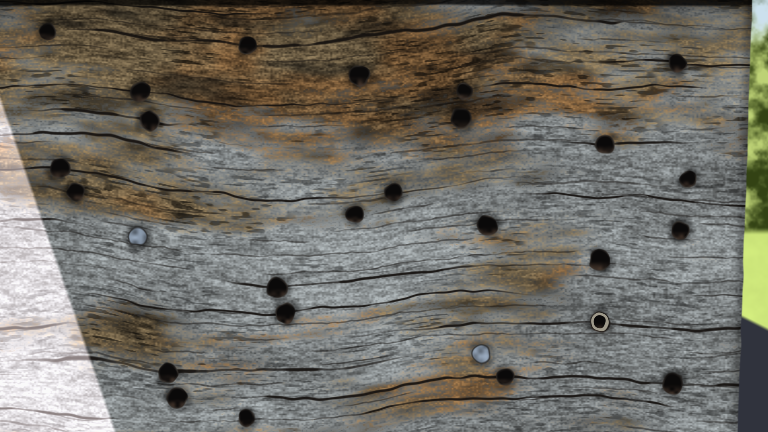
This texture is drawn by a Shadertoy shader. Its source:

```glsl
// A weathered grey plank with brown stains, drilled holes and broken cracks.
// Stretched value noise makes the fibres; cracks follow a warped height field,
// and jittered cells place each hole on a crack. Sun and garden frame the sides.
#define CRACK_GAP 0.068
#define CRACK_WIDTH 0.0052
#define HOLE_CELL 0.245
#define HOLE_RADIUS 0.024
#define HOLE_SHARE 0.96
#define STAIN_START 0.55
#define SUN_SLOPE 0.345
#define GREY_DARK vec3(0.33, 0.34, 0.34)
#define GREY_LIGHT vec3(0.69, 0.72, 0.73)
#define BROWN_DARK vec3(0.21, 0.17, 0.11)
#define BROWN_LIGHT vec3(0.60, 0.51, 0.36)
#define LIME vec3(0.82, 0.92, 0.49)

float hash(vec2 p) {
    vec3 q = fract(p.xyx * 0.1031);
    q += dot(q, q.yzx + 33.33);
    return fract((q.x + q.y) * q.z);
}

float noise(vec2 p) {
    vec2 i = floor(p), f = fract(p);
    f = f * f * (3.0 - 2.0 * f);
    return mix(mix(hash(i), hash(i + vec2(1, 0)), f.x),
               mix(hash(i + vec2(0, 1)), hash(i + vec2(1, 1)), f.x), f.y);
}

float fbm(vec2 p) {
    float sum = 0.0, amp = 0.53;
    for (int i = 0; i < 4; i++) {
        sum += amp * noise(p);
        p = p * 2.03 + 17.3;
        amp *= 0.5;
    }
    return sum;
}

// Bending of the grain away from horizontal
float warp(vec2 p) {
    return 0.09 * noise(p * vec2(1.6, 1.8) + 4.0) + 0.026 * noise(p * vec2(5.0, 4.0));
}

// Height of one crack in grain space
float crackHeight(float id, float x) {
    float jitter = 0.5 * (hash(vec2(id, 71.0)) - 0.5);
    float wobble = 0.014 * noise(vec2(x * 8.0, id * 7.0)) + 0.005 * noise(vec2(x * 31.0, id * 5.0));
    return (id + 0.5 + jitter) * CRACK_GAP + wobble - 0.0095;
}

// Broken cracks whose width swells and tapers along their length
float crackMask(float x, float grain, float aa) {
    float mask = 0.0, row = floor(grain / CRACK_GAP);
    for (float k = -1.0; k <= 1.0; k++) {
        float id = row + k;
        float present = smoothstep(0.46, 0.72, noise(vec2(x * 2.4 + 40.0 * hash(vec2(id, 5.0)), id * 3.0)));
        present *= 0.45 + 0.55 * smoothstep(0.2, 0.55, noise(vec2(x * 17.0, id * 11.0)));
        float width = CRACK_WIDTH * present * mix(0.35, 1.0, hash(vec2(id, 9.0)));
        float d = abs(grain - crackHeight(id, x));
        mask = max(mask, min(1.0, 1.5 * present) * (1.0 - smoothstep(width * 0.3, width * 0.8 + aa, d)));
    }
    return mask;
}

// Drilled holes, a few of them filled by metal plugs or lined by a ring
vec3 addHoles(vec3 col, vec2 p, float grain, float aa) {
    vec2 cell = floor(vec2(p.x / HOLE_CELL, grain / (3.0 * CRACK_GAP)));
    for (int k = 0; k < 9; k++) {
        vec2 id = cell + vec2(k % 3 - 1, k / 3 - 1);
        vec2 c = vec2((id.x + 0.2 + 0.6 * hash(id + 31.0)) * HOLE_CELL, p.y);
        float pick = floor(3.0 * fract(dot(id, vec2(0.618, 0.37)) + 0.2));
        float height = crackHeight(id.y * 3.0 + pick, c.x);
        c.y = height - 0.055;
        for (int i = 0; i < 3; i++) c.y = height - warp(c);
        if (hash(id + 83.0) > HOLE_SHARE || c.x > 1.66 || c.y > 0.94) continue;

        vec2 q = p - c;
        float kind = hash(id + 19.0);
        float r = HOLE_RADIUS * mix(0.82, 1.04, hash(id + 43.0));
        float d = length(q) + 0.006 * (noise(p * 60.0) - 0.5) - r;
        float inside = 1.0 - smoothstep(-aa, aa, d);
        col *= 1.0 - 0.6 * (1.0 - smoothstep(0.0, 0.018, d)) * noise(p * 45.0 + 8.0);
        vec3 depth = mix(vec3(0.04, 0.035, 0.035), vec3(0.27, 0.21, 0.17),
                         smoothstep(0.0, 0.9, -q.y / r) * noise(p * 90.0));
        depth = mix(depth, vec3(0.24, 0.22, 0.2), smoothstep(-0.006, 0.0, d) * noise(p * 70.0 + 3.0));
        vec3 metal = vec3(0.46, 0.51, 0.57) * (0.7 + 0.6 * noise(p * 80.0));
        float ring = 1.0 - smoothstep(0.002, 0.002 + aa, abs(d + 0.006));
        if (kind < 0.06) depth = mix(metal, vec3(0.16), smoothstep(-0.005, 0.0, d));
        else if (kind < 0.17) depth = mix(depth, vec3(0.62, 0.6, 0.54), ring);
        col = mix(col, depth, inside);
    }
    return col;
}

vec3 plank(vec2 p, float aa) {
    float grain = p.y + warp(p);
    // Fibres and short thin flecks that run along them
    float fibre = 0.28 * noise(vec2(p.x * 18.0, grain * 130.0))
                + 0.36 * noise(vec2(p.x * 70.0, grain * 240.0))
                + 0.36 * noise(p * vec2(210.0, 270.0) + 11.0);
    float tone = clamp(0.5 + 1.35 * (fibre - 0.5) + 0.6 * (fbm(p * vec2(3.0, 7.0) + 9.0) - 0.5), 0.0, 1.0);
    float fleck = smoothstep(0.6, 0.85, noise(vec2(p.x * 38.0 + 9.0 * grain, grain * 210.0) + 50.0))
                * smoothstep(0.35, 0.65, noise(p * vec2(7.0, 16.0) + 20.0));

    // Streaky brown stains, heaviest along the top
    float stain = fbm(vec2(p.x * 2.6, grain * 6.5) + 2.0) + 0.27 * smoothstep(0.5, 0.95, p.y);
    stain += 0.3 * (fibre - 0.5) + 0.12 * (noise(vec2(p.x * 9.0, grain * 48.0)) - 0.5);
    stain = smoothstep(STAIN_START, STAIN_START + 0.24, stain);
    vec3 brown = mix(BROWN_DARK, BROWN_LIGHT, tone);
    brown *= mix(vec3(1.0), vec3(1.08, 0.92, 0.76), smoothstep(0.45, 0.7, fbm(p * vec2(4.0, 9.0) + 30.0)));
    brown *= 1.0 - 0.5 * smoothstep(0.48, 0.72, fbm(vec2(p.x * 7.0, grain * 26.0) + 70.0));
    vec3 col = mix(mix(GREY_DARK, GREY_LIGHT, tone), brown, 0.92 * stain);
    col *= 1.0 - fleck * mix(0.3, 0.5, stain);

    // Long cracks and a finer, fainter set of short ones
    float crack = crackMask(p.x, grain, aa);
    crack = max(crack, 0.5 * crackMask(p.x * 2.3 + 5.0, grain * 2.1 + 3.0, aa * 2.1));
    col = mix(col, vec3(0.09, 0.075, 0.065), 0.94 * crack);

    // Slanted patch of direct sun at the left
    float sun = 1.0 - smoothstep(-0.004, 0.006, p.x - (0.77 - p.y) * SUN_SLOPE);
    col = mix(col, min(col * 0.9 + vec3(0.46, 0.43, 0.44), 0.98), sun);
    col = addHoles(col, p, grain, aa);
    col *= 1.0 - 0.2 * smoothstep(0.85, 1.0, p.y);
    return col * mix(0.25, 1.0, 1.0 - smoothstep(0.986, 0.994, p.y + 0.004 * noise(p * 6.0)));
}

// Blurred foliage, lawn and dark ledge beyond the plank
vec3 garden(vec2 p) {
    float leaf = fbm(p * 22.0);
    vec3 col = mix(vec3(0.2, 0.26, 0.08), vec3(0.74, 0.82, 0.46), smoothstep(0.3, 0.72, leaf));
    col = mix(col, vec3(0.8, 0.88, 0.93), smoothstep(0.88, 1.0, p.y + 0.2 * (leaf - 0.5)));
    col = mix(LIME * (0.94 + 0.1 * leaf), col, smoothstep(0.455, 0.475, p.y));
    return mix(vec3(0.19, 0.2, 0.24), col, smoothstep(0.25, 0.262, p.y + 0.5 * (p.x - 1.74)));
}

void mainImage(out vec4 fragColor, in vec2 fragCoord) {
    vec2 p = fragCoord / iResolution.y;
    float aa = 1.0 / iResolution.y;
    float edge = p.x - (1.708 + 0.033 * p.y) - 0.003 * (noise(p * 25.0) - 0.5);
    vec3 col = plank(p, aa) * (1.0 - 0.3 * smoothstep(-0.03, 0.0, edge));
    col = mix(col, garden(p), smoothstep(-aa, aa, edge));
    fragColor = vec4(col, 1.0);
}
```
